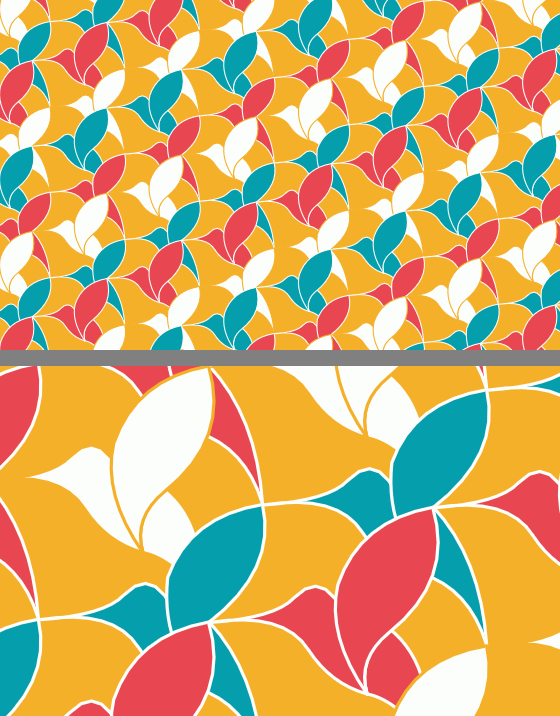
Top, the full canvas; bottom, a detail of the centre.
Write a Shadertoy shader that draws this pattern.

```glsl
// Interlocking birds in white, red and teal on a golden ground, in slanted rows.

const float UNITS = 720.0;                    // drawing units per canvas height
const float LINE_HALF = 1.1;                  // half width of the outlines
const vec2 STEP_ACROSS = vec2(153.7, -78.7);  // along a row of one colour
const float STEP_DOWN = 175.6;                // from one row to the next
const vec2 FRONT_ORIGIN = vec2(527.0, 240.0); // wing tip of a white front bird
const vec2 BACK_ORIGIN = FRONT_ORIGIN + vec2(37.0, 95.0);
const int CURVE_STEPS = 8;

const vec3 GOLD = vec3(0.96, 0.69, 0.16);
const vec3 WHITE = vec3(0.99, 0.995, 0.99);
const vec3 RED = vec3(0.91, 0.28, 0.32);
const vec3 TEAL = vec3(0.02, 0.62, 0.68);

// Closed outlines of four quadratic curves: anchor, control, anchor, ...
// The wing tip is the origin and y points down.
const vec2 FRONT_WING[8] = vec2[8](
    vec2(0, 0), vec2(-50, 9), vec2(-65, 53), vec2(-73, 88),
    vec2(-45, 128), vec2(-52, 104), vec2(-30, 86), vec2(15, 50));
const vec2 BACK_WING[8] = vec2[8](
    vec2(0, 0), vec2(-50, 8), vec2(-65, 50), vec2(-68, 78),
    vec2(-58, 100), vec2(-48, 90), vec2(-37, 81), vec2(10, 45));
const vec2 HEAD[8] = vec2[8](
    vec2(-153, 79), vec2(-108, 76), vec2(-95, 62), vec2(-64, 30),
    vec2(-45, 128), vec2(-70, 121), vec2(-85, 98), vec2(-102, 71));
const vec2 FRONT_TAIL[8] = vec2[8](
    vec2(-30, 83), vec2(-12, 97), vec2(-6, 122), vec2(-10, 140),
    vec2(-22, 140), vec2(-34, 130), vec2(-45, 128), vec2(-52, 104));
const vec2 BACK_TAIL[8] = vec2[8](
    vec2(-37, 80), vec2(-4, 115), vec2(0, 175), vec2(-12, 136),
    vec2(-45, 126), vec2(-52, 115), vec2(-55, 100), vec2(-48, 88));

// Signed distance to a closed outline, negative inside
float outlineDistance(vec2 p, vec2 path[8]) {
    float nearest = 1e9, side = 1.0;
    vec2 a = path[0];
    for (int i = 0; i < 4; i++) {
        vec2 start = path[2 * i], control = path[2 * i + 1], end = path[(2 * i + 2) & 7];
        for (int n = 1; n <= CURVE_STEPS; n++) {
            float t = float(n) / float(CURVE_STEPS);
            vec2 b = mix(mix(start, control, t), mix(control, end, t), t);
            vec2 edge = b - a, rel = p - a;
            vec2 gap = rel - edge * clamp(dot(rel, edge) / dot(edge, edge), 0.0, 1.0);
            nearest = min(nearest, dot(gap, gap));
            // Even-odd crossing test
            if ((a.y > p.y) != (b.y > p.y) && rel.x < edge.x * rel.y / edge.y) side = -side;
            a = b;
        }
    }
    return side * sqrt(nearest);
}

// Paints one part of every bird that can reach the point
void paintPart(inout vec3 color, vec2 p, vec2 path[8], float colorShift, float pixel) {
    float firstColumn = ceil((p.x - 10.0) / STEP_ACROSS.x);
    for (int i = 0; i < 3; i++) {
        vec2 q = p - (firstColumn + float(i)) * STEP_ACROSS;
        float firstRow = floor((q.y + 4.0) / STEP_DOWN);
        for (int j = 0; j < 2; j++) {
            float row = firstRow - float(j);
            vec2 local = q - vec2(0.0, row * STEP_DOWN);
            // Skip birds whose bounds lie elsewhere
            if (local.x < -158.0 || local.x > 10.0 || local.y > 180.0) continue;
            float d = outlineDistance(local, path);
            float hue = mod(row + colorShift, 3.0);
            vec3 fill = hue < 0.5 ? WHITE : hue < 1.5 ? RED : TEAL;
            vec3 line = hue < 0.5 ? GOLD : WHITE;
            color = mix(color, fill, clamp(0.5 - d / pixel, 0.0, 1.0));
            color = mix(color, line, clamp(0.5 - (abs(d) - LINE_HALF) / pixel, 0.0, 1.0));
        }
    }
}

void mainImage(out vec4 fragColor, in vec2 fragCoord) {
    float pixel = UNITS / iResolution.y;
    vec2 p = vec2(fragCoord.x, iResolution.y - fragCoord.y) * pixel;
    vec2 front = p - FRONT_ORIGIN, back = p - BACK_ORIGIN;

    // Back to front
    vec3 color = GOLD;
    paintPart(color, back, BACK_TAIL, 2.0, pixel);
    paintPart(color, front, FRONT_TAIL, 0.0, pixel);
    paintPart(color, back, HEAD, 2.0, pixel);
    paintPart(color, front, HEAD, 0.0, pixel);
    paintPart(color, back, BACK_WING, 2.0, pixel);
    paintPart(color, front, FRONT_WING, 0.0, pixel);
    fragColor = vec4(color, 1.0);
}
```
